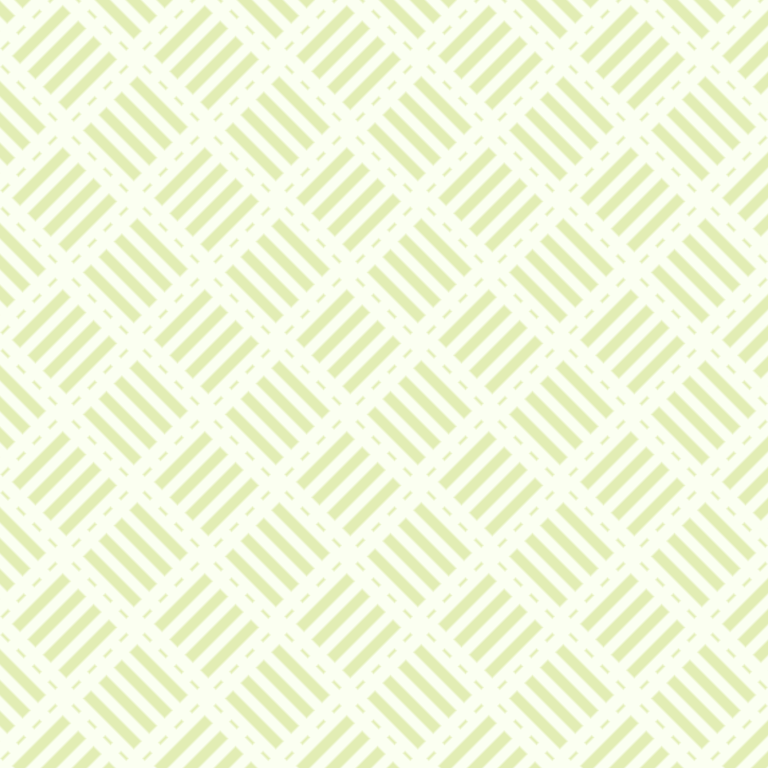
This pattern is drawn by a Shadertoy shader. Its source:

```glsl
// Diagonal basket weave: square blocks of four bars turn by 90 degrees from
// cell to cell, and stitched dashes run along the seams between the blocks.
// A rotated unit grid with checker parity places box distance functions.

#define REPEATS 5.408                  // repeats across the canvas
#define CENTER vec2(0.4538, 0.5551)    // middle of one rising block
#define BAR_SIZE vec2(0.71, 0.108)     // length and width, in cells
#define BAR_STEP 0.217                 // distance between bars
#define DASH_SIZE vec2(0.100, 0.027)   // length and width, in cells
#define DASH_STEP 0.222                // distance between dashes
#define SOFTNESS 0.016                 // half width of a soft edge, in cells
#define PAPER vec3(0.985, 1.0, 0.945)
#define GREEN vec3(0.885, 0.930, 0.705)

float boxDistance(vec2 p, vec2 size) {
    vec2 d = abs(p) - 0.5 * size;
    return length(max(d, 0.0)) + min(max(d.x, d.y), 0.0);
}

// Offset from the nearest of four marks centred on zero.
float nearestOfFour(float x, float stepSize) {
    float index = clamp(floor(x / stepSize), -2.0, 1.0);
    return x - (index + 0.5) * stepSize;
}

float barDistance(vec2 p) {
    return boxDistance(vec2(p.x, nearestOfFour(p.y, BAR_STEP)), BAR_SIZE);
}

// Dashes along the seam on the nearest horizontal cell border.
float dashDistance(vec2 p) {
    float seam = 0.5 - abs(p.y);
    return boxDistance(vec2(nearestOfFour(p.x, DASH_STEP), seam), DASH_SIZE);
}

void mainImage(out vec4 fragColor, in vec2 fragCoord) {
    // Diagonal grid with one block per unit cell
    vec2 p = (fragCoord / iResolution.y - CENTER) * REPEATS;
    vec2 grid = vec2(p.x + p.y, p.y - p.x);
    vec2 cell = floor(grid + 0.5);
    vec2 local = grid - cell;

    // Alternate blocks run the other way
    bool turned = mod(cell.x + cell.y, 2.0) > 0.5;
    float bars = barDistance(turned ? local.yx : local);
    float dashes = min(dashDistance(local), dashDistance(local.yx));

    // Soft edge, never narrower than a pixel
    float pixel = 1.41421 * REPEATS / iResolution.y;
    float edge = max(SOFTNESS, 0.7 * pixel);
    float ink = 1.0 - smoothstep(-edge, edge, min(bars, dashes));

    fragColor = vec4(mix(PAPER, GREEN, ink), 1.0);
}
```
